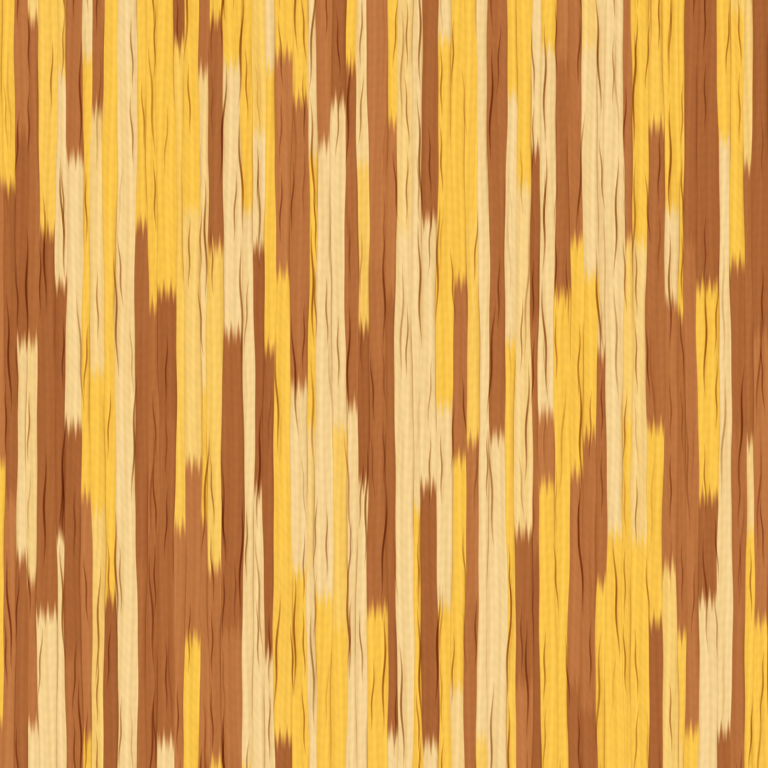
This texture is drawn by a WebGL 2 fragment shader. Its source:

```glsl
#version 300 es
precision highp float;
// Upright strips of dyed raffia in yellow, cream and brown, with pleats and fine fibres.

uniform vec2 u_resolution;
out vec4 fragColor;

const float STRIPS = 58.0;
const float SEGMENTS = 3.1;

float hash(vec2 p) {
    p = fract(p * vec2(0.1031, 0.1137) + 0.317);
    p += dot(p, p.yx + 33.33);
    return fract((p.x + p.y) * p.x * 47.3);
}

// Left edge of a strip: jittered, and drifting slowly with height
float stripEdge(float id, float y) {
    float phase = 6.283 * hash(vec2(id, 3.0));
    float drift = 0.11 * sin(y * 7.0 + phase) + 0.05 * sin(y * 19.0 + phase * 5.0)
                + 0.02 * sin(y * 53.0 + phase * 9.0);
    return id + 0.62 * (hash(vec2(id, 11.0)) - 0.5) + drift;
}

// Dye of one length of a strip
vec3 dye(float id, float segment) {
    float kind = hash(vec2(id, segment + 41.0));
    float tone = hash(vec2(id + 73.0, segment + 17.0));
    vec3 brown = mix(vec3(0.65, 0.38, 0.20), vec3(0.76, 0.48, 0.27), tone);
    vec3 pale = mix(vec3(0.985, 0.775, 0.30), vec3(0.965, 0.825, 0.57), smoothstep(0.32, 0.72, tone));
    return kind < 0.33 ? brown : pale;
}

// Colour along a strip, with soft, frayed changes of dye
vec3 stripColour(float id, vec2 p) {
    float along = p.y * SEGMENTS + 9.0 * hash(vec2(id, 29.0));
    float segment = floor(along + 0.5);
    float change = segment + 0.8 * (hash(vec2(id, segment + 5.0)) - 0.5);
    float fray = 0.018 * sin(p.x * 730.0 + id) + 0.012 * sin(p.x * 1290.0);
    vec3 colour = mix(dye(id, segment - 1.0), dye(id, segment),
                      smoothstep(-0.045, 0.045, along - change + fray));

    // Shadow that comes and goes along the two edges
    float left = stripEdge(id, p.y);
    float right = stripEdge(id + 1.0, p.y);
    float x = p.x * STRIPS;
    float fold = smoothstep(-0.1, 0.9, sin(p.y * 11.0 + id * 2.4) + 0.5 * sin(p.y * 29.0 + id));
    float shade = 0.75 * fold * exp(-max(right - x, 0.0) * 13.0)
                + 0.25 * exp(-max(x - left, 0.0) * 16.0);
    colour *= mix(vec3(1.0), vec3(0.72, 0.60, 0.46), shade);

    // Long fibres and faint cross wrinkles
    float phase = 6.283 * hash(vec2(id, 51.0));
    float fibre = sin(p.x * 410.0 + 2.0 * sin(p.y * 6.0 + phase) + phase)
                + 0.8 * sin(p.x * 870.0 + 2.5 * sin(p.y * 13.0 + phase));
    float wrinkle = sin(p.y * 310.0 + 3.0 * sin(p.x * 150.0 + phase))
                  * sin(p.y * 127.0 + p.x * 260.0 + phase);
    return colour * (1.0 + vec3(0.014, 0.020, 0.036) * fibre + 0.014 * wrinkle);
}

// Thin slanted pleats scattered on a grid: x is the line, y the soft shade beside it
vec2 pleat(vec2 p, vec2 grid, float seed) {
    vec2 q = p * grid;
    float column = floor(q.x);
    q.y += 7.0 * hash(vec2(column, seed));
    vec2 cell = vec2(column, floor(q.y));
    vec2 f = fract(q);
    float chance = hash(cell + seed);
    float slant = hash(cell + seed + 19.0) - 0.5;
    float centre = 0.5 + 0.45 * slant * (f.y * 2.0 - 1.0) + 0.05 * sin(f.y * 11.0 + chance * 40.0);
    float taper = sin(3.1416 * f.y);
    float d = f.x - centre;
    float soft = grid.x / u_resolution.x;
    float line = 1.0 - smoothstep(0.0, 0.05 * taper + soft, abs(d));
    float side = smoothstep(-soft, soft, d) * exp(-max(d, 0.0) * 7.0) * smoothstep(0.5, 0.3, d);
    return vec2(line, side) * taper * smoothstep(0.48, 0.80, chance);
}

void main() {
    vec2 p = gl_FragCoord.xy / u_resolution;

    // Blend the two strips that meet at the nearest edge
    float x = p.x * STRIPS;
    float id = floor(x + 0.5);
    float soft = max(0.07, 0.7 * STRIPS / u_resolution.x);
    float across = smoothstep(-soft, soft, x - stripEdge(id, p.y));
    vec3 colour = mix(stripColour(id - 1.0, p), stripColour(id, p), across);

    // Two sizes of pleat
    vec2 folds = pleat(p, vec2(43.0, 6.0), 7.0) + 0.7 * pleat(p, vec2(67.0, 10.0), 61.0);
    colour *= mix(vec3(1.0), vec3(0.66, 0.50, 0.36), min(folds.x, 1.0));
    colour *= 1.0 - vec3(0.08, 0.14, 0.22) * min(folds.y, 1.0);

    fragColor = vec4(clamp(colour, 0.0, 1.0), 1.0);
}
```
